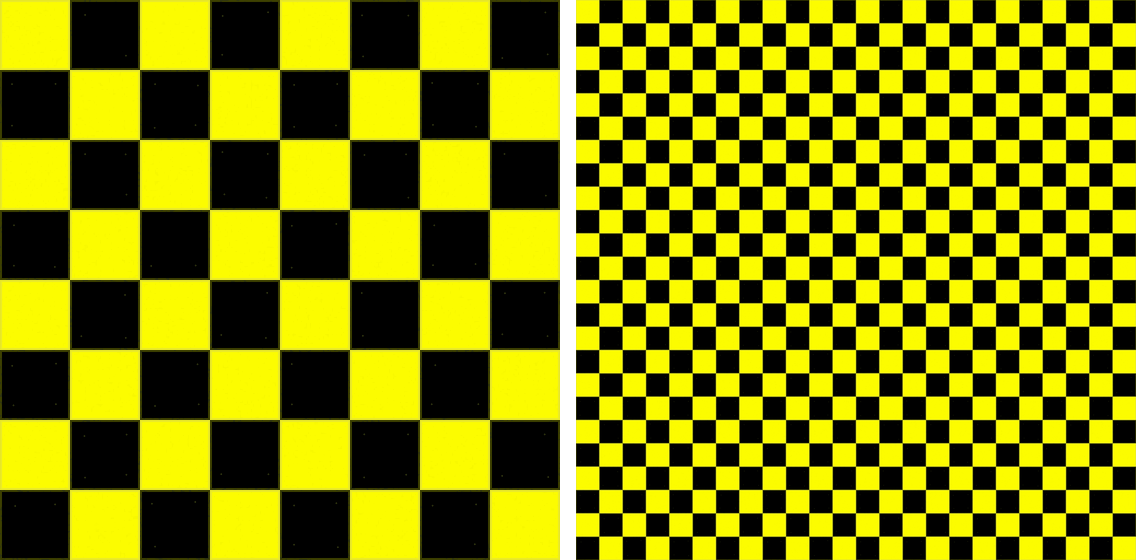
Left: one tile. Right: repeated 3 by 3.
This pattern is drawn by a Shadertoy shader. Its source:

```glsl
const float CELLS = 8.0;
const float GRAIN_PER_CELL = 32.0;
const float YELLOW_RIM = 0.031;
const float BLACK_RIM = 0.029;

const vec3 YELLOW = vec3(0.99, 0.99, 0.0);
const vec3 PALE_RIM = vec3(0.92, 0.92, 0.16);
const vec3 OLIVE_RIM = vec3(0.23, 0.24, 0.0);
const vec3 WORN_RIM = vec3(0.18, 0.20, 0.06);
const vec3 BLACK = vec3(0.0);

float hash(vec2 p) {
    vec3 q = fract(vec3(p.xyx) * 0.1031);
    q += dot(q, q.yzx + 33.33);
    return fract((q.x + q.y) * q.z);
}

// Value noise that wraps after a whole number of lattice steps.
float wrappedNoise(vec2 p, float period) {
    vec2 i = floor(p);
    vec2 f = fract(p);
    f = f * f * (3.0 - 2.0 * f);
    vec2 a = mod(i, period);
    vec2 b = mod(i + 1.0, period);
    return mix(mix(hash(a), hash(vec2(b.x, a.y)), f.x),
               mix(hash(vec2(a.x, b.y)), hash(b), f.x), f.y);
}

// Distance to the nearest cell edge: positive in yellow, negative in black.
float checkerDistance(vec2 p) {
    vec2 toEdge = 0.5 - abs(fract(p) - 0.5);
    vec2 id = floor(p);
    float parity = mod(id.x + id.y, 2.0);
    return min(toEdge.x, toEdge.y) * (2.0 * parity - 1.0);
}

// One faint, slightly displaced speck near each corner of a cell.
float cornerSpecks(vec2 p, float softness) {
    vec2 local = fract(p);
    vec2 corner = step(0.5, local);
    vec2 id = mod(floor(p), CELLS) * 2.0 + corner;
    vec2 jitter = vec2(hash(id + 41.0), hash(id + 83.0)) - 0.5;
    vec2 center = vec2(0.19, 0.2) + 0.06 * jitter;
    float d = length(min(local, 1.0 - local) - center);
    float strength = step(0.25, hash(id + 17.0));
    return strength * (1.0 - smoothstep(0.004, 0.012 + softness, d));
}

vec3 checkerColor(float d, float softness, float grain) {
    // Faint mottling inside the yellow, broken olive along the black.
    vec3 yellow = YELLOW - vec3(0.02, 0.02, 0.0) * smoothstep(0.75, 1.0, grain);
    vec3 olive = mix(OLIVE_RIM, WORN_RIM, smoothstep(0.65, 0.85, grain));
    vec3 color = mix(BLACK, olive, smoothstep(-softness, softness, d + BLACK_RIM));
    color = mix(color, PALE_RIM, smoothstep(-softness, softness, d));
    return mix(color, yellow, smoothstep(-softness, softness, d - YELLOW_RIM));
}

void mainImage(out vec4 fragColor, in vec2 fragCoord) {
    vec2 p = fragCoord / iResolution.xy * CELLS;
    float pixel = CELLS / min(iResolution.x, iResolution.y);
    float softness = max(0.008, 0.6 * pixel);

    float d = checkerDistance(p);
    float grain = wrappedNoise(p * GRAIN_PER_CELL, CELLS * GRAIN_PER_CELL);
    vec3 color = checkerColor(d, softness, grain);

    // Specks show only on the black cells.
    color += WORN_RIM * cornerSpecks(p, softness) * step(d, 0.0);
    fragColor = vec4(color, 1.0);
}
```
